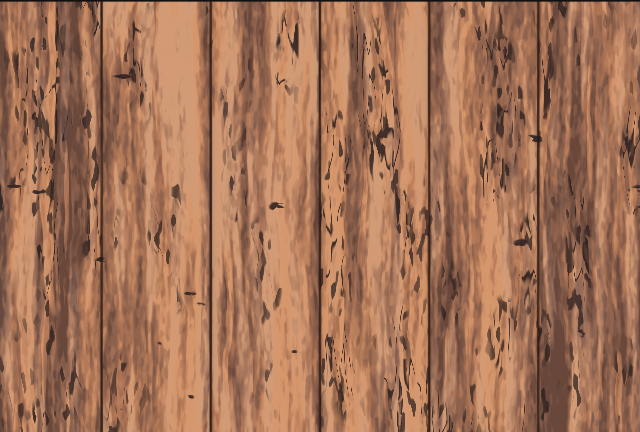
A Shadertoy shader for this texture:

```glsl
// Six upright boards of worn, strand-like timber with dark seams and a shadowed top edge.
// Stretched cellular noise gives the grain, cracks and specks; sines bend the fibres.
// Each board has its own seed, lightness and amount of wear.

vec2 hash2(vec2 p) {
    vec3 h = fract(vec3(p.xyx) * vec3(0.1031, 0.1030, 0.0973));
    h += dot(h, h.yzx + 33.33);
    return fract((h.xx + h.yz) * h.zy);
}

// Smooth cellular noise: random cell values blended by distance.
float cellNoise(vec2 p) {
    vec2 cell = floor(p), local = fract(p);
    float total = 0.0, weights = 0.0;
    for (int y = -1; y <= 1; y++) {
        for (int x = -1; x <= 1; x++) {
            vec2 offset = vec2(x, y);
            vec2 id = cell + offset + 200.0;
            vec2 d = offset + hash2(id) - local;
            float w = exp(-7.0 * dot(d, d));
            total += w * hash2(id + 71.7).x;
            weights += w;
        }
    }
    return total / weights;
}

// Ramp from umber through brown and amber to honey.
vec3 woodColor(float t) {
    vec3 c = mix(vec3(0.41, 0.28, 0.23), vec3(0.55, 0.38, 0.30), smoothstep(0.12, 0.38, t));
    c = mix(c, vec3(0.67, 0.45, 0.33), smoothstep(0.34, 0.53, t));
    return mix(c, vec3(0.84, 0.59, 0.42), smoothstep(0.48, 0.78, t));
}

void mainImage(out vec4 fragColor, in vec2 fragCoord) {
    vec2 p = fragCoord / iResolution.x;
    float pixel = 1.0 / iResolution.x;
    float top = iResolution.y / iResolution.x;

    // Boards
    float boardX = p.x * 5.863 + 0.069;
    float board = floor(boardX), across = fract(boardX);
    int index = clamp(int(board), 0, 5);
    float lightness = float[6](-0.09, 0.11, 0.0, 0.09, 0.02, -0.10)[index];
    float wear = float[6](0.25, 0.35, 0.2, 1.0, 0.75, 0.4)[index];

    // Bent fibre coordinates, shifted for every board
    vec2 q = p + vec2(board * 3.71, board * 5.37);
    q.x += 0.003 * sin(p.y * 11.0 + board * 2.0)
         + 0.0012 * sin(p.y * 31.0 + p.x * 60.0 + board)
         + 0.0006 * sin(p.y * 83.0 + p.x * 140.0);

    // Grain from broad bands to fine fibres
    float broad = cellNoise(q * vec2(26.0, 1.8));
    float strand = cellNoise(q * vec2(80.0, 5.0) + 13.0);
    float fibre = cellNoise(q * vec2(170.0, 16.0) + 29.0);
    float pores = cellNoise(q * vec2(240.0, 75.0) + 47.0);
    float tone = 0.53 + lightness + 0.48 * (broad - 0.5) + 0.45 * (strand - 0.5)
               + 0.34 * (fibre - 0.5) + 0.24 * (pores - 0.5);

    // Dark bands near some board edges
    vec2 edgeBand = hash2(vec2(board + 3.0, 8.0));
    tone -= 0.16 * edgeBand.x * (1.0 - smoothstep(0.0, 0.2, across));
    tone -= (board == 1.0 ? 0.4 : 0.16 * edgeBand.y) * smoothstep(0.86, 0.95, across);

    // Long pale strands in the first board
    float pale = 0.0;
    for (int i = 0; i < 2; i++) {
        float k = float(i);
        float along = (p.y - 0.44 + 0.23 * k) / 0.27;
        float center = 0.078 - 0.034 * k + 0.006 * sin(p.y * 13.0 + k * 2.0)
                     + 0.002 * sin(p.y * 47.0 + k);
        float halfWidth = 0.0105 * sqrt(max(0.0, 1.0 - along * along))
                        * (0.75 + 0.5 * strand);
        float strip = halfWidth - abs(p.x - center);
        pale = max(pale, smoothstep(-0.0015, 0.0015, strip) * smoothstep(1.0, 0.85, abs(along)));
    }
    // Occasional slim pale strands elsewhere
    pale = max(pale, 0.7 * smoothstep(0.83, 0.91, cellNoise(q * vec2(88.0, 6.0) + 91.0)));
    tone = mix(tone, 0.72 + 0.25 * (fibre - 0.5) + 0.15 * (pores - 0.5), pale * 0.9);

    vec3 color = woodColor(tone);
    color = mix(color, color * vec3(0.98, 1.03, 1.10), smoothstep(0.45, 0.8, strand));

    // Thin cracks and specks gathered in worn areas
    float worn = cellNoise(q * vec2(32.0, 8.0) + 61.0);
    float limit = 0.84 - 0.27 * wear;
    float wornArea = smoothstep(limit - 0.07, limit + 0.09, worn);
    float crackNoise = cellNoise(q * vec2(105.0, 15.0) + 77.0);
    float crack = (1.0 - smoothstep(0.02, 0.09, abs(crackNoise - 0.5))) * wornArea;
    crack *= smoothstep(0.25, 0.5, pores);
    float speckArea = smoothstep(limit - 0.3, limit, worn);
    float speck = smoothstep(0.76, 0.9, cellNoise(q * vec2(160.0, 50.0) + 5.0)) * speckArea;

    // Scattered knots with ragged sideways splits
    float knot = 0.0;
    for (int i = 0; i < 14; i++) {
        vec2 r = hash2(vec2(float(i) * 7.3 + 2.0, 19.0));
        vec2 d = (p - r * vec2(1.0, top)) / vec2(0.008 + 0.016 * r.y, 0.005 + 0.006 * r.x);
        knot = max(knot, exp(-dot(d, d)));
    }
    float splits = cellNoise(p * vec2(95.0, 210.0));
    float split = smoothstep(0.62, 0.85, 0.65 * knot + 0.6 * (splits - 0.2)) * step(0.05, knot);
    float damage = max(max(crack * 0.85, speck * 0.7), split * 0.85);
    color = mix(color, vec3(0.15, 0.11, 0.11), damage);

    // Seams with a soft shaded groove, then the top edge
    float seam = min(across, 1.0 - across) / 5.863;
    color *= 1.0 - 0.25 * exp(-seam * 350.0);
    float groove = 1.0 - smoothstep(0.0007, 0.0007 + 1.5 * pixel, seam);
    color = mix(color, vec3(0.17, 0.10, 0.08), groove * (0.65 + 0.3 * strand));
    float topEdge = smoothstep(top - 0.0026 - pixel, top - 0.0026 + pixel, p.y);
    color = mix(color, vec3(0.07, 0.06, 0.06), topEdge);
    fragColor = vec4(color, 1.0);
}
```
